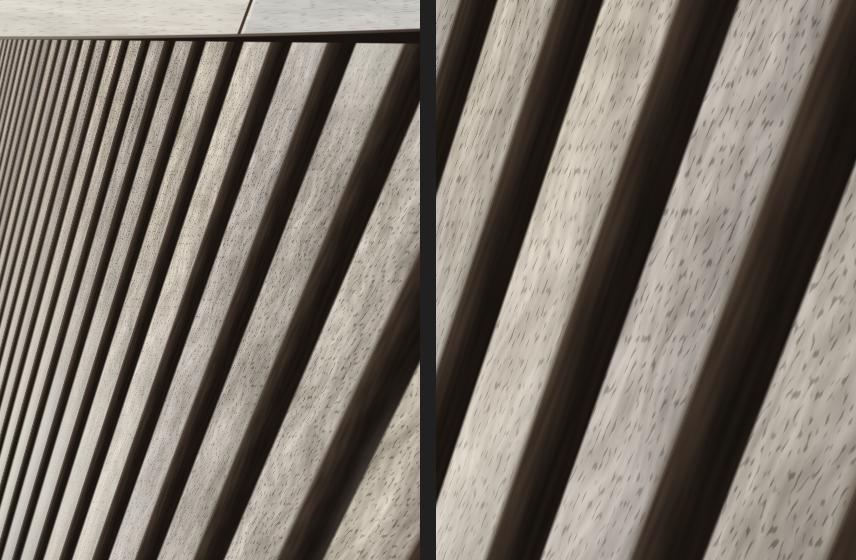
Left, the full canvas; right, a detail of the centre.
Reproduce this pattern procedurally as a Shadertoy shader.

```glsl
// Walnut slats in steep perspective below a flat wooden panel.
// A projective map turns the plane into slat numbers; each cell holds a lit
// face, a rounded rim and a shadowed side, with stretched noise as grain.

float hash(float n) { return fract(sin(n * 91.17 + 3.7) * 4375.85); }

vec2 gradient(vec2 cell) {
    float angle = 6.2832 * fract(sin(dot(cell, vec2(127.1, 311.7))) * 4375.85);
    return vec2(cos(angle), sin(angle));
}

float gradientNoise(vec2 p) {
    vec2 i = floor(p), f = p - i;
    vec2 s = f * f * f * (f * (f * 6.0 - 15.0) + 10.0);
    float a = dot(gradient(i), f);
    float b = dot(gradient(i + vec2(1, 0)), f - vec2(1, 0));
    float c = dot(gradient(i + vec2(0, 1)), f - vec2(0, 1));
    float d = dot(gradient(i + vec2(1, 1)), f - vec2(1, 1));
    return mix(mix(a, b, s.x), mix(c, d, s.x), s.y);
}

// x runs across the fibres, y along them
float woodGrain(vec2 p) {
    float warp = gradientNoise(p * vec2(1.5, 2.0));
    float bands = gradientNoise(vec2(p.x * 4.0 + warp, p.y * 1.6));
    float fibres = gradientNoise(vec2(p.x * 15.0 + warp * 3.0, p.y * 7.0));
    float pores = gradientNoise(vec2(p.x * 34.0 + p.y * 5.0, p.y * 24.0));
    return bands * 0.45 + fibres * 0.35 - 0.5 * smoothstep(0.12, 0.5, pores);
}

vec3 slats(vec2 p) {
    // Slat number grows to the right; spacing shrinks toward a line off the left
    float t = (p.y - 0.078) / 0.922;
    float horizon = mix(-0.189, -0.342, t);
    float u = 6.2 - mix(5.113, 3.858, t) / (p.x - horizon);
    float cell = floor(u + 0.2);
    float f = fract(u + 0.2) - 0.2;
    float far = smoothstep(0.25, 0.0, p.x);
    float soft = fwidth(u) * (0.8 + 0.3 * far) + 0.008;

    // Lit face: tint and grain differ from slat to slat
    float tone = hash(cell);
    float scale = 3.0 + 0.35 * (6.2 - cell);
    float grain = woodGrain(vec2(f * 1.5 + p.y * 0.25 + cell * 7.3,
                                 p.y * scale + cell * 3.1));
    vec3 face = mix(vec3(0.67, 0.64, 0.61), vec3(0.77, 0.73, 0.67), tone);
    face *= 0.94 + 0.12 * hash(cell + 40.0);
    face += grain * 0.36 * (1.0 - 0.75 * far);

    // Window glare at lower left and along the upper right ends
    float glare = exp(-dot((p - vec2(0.06, 0.82)) * vec2(3.6, 2.8),
                           (p - vec2(0.06, 0.82)) * vec2(3.6, 2.8)));
    float topGlare = smoothstep(0.35, 0.08, p.y) * smoothstep(0.3, 0.7, p.x);
    face = mix(face, vec3(0.91, 0.90, 0.87), 0.65 * glare + 0.5 * topGlare);
    face *= 1.0 - 0.10 * smoothstep(0.15, 0.6, f);

    // Side of the slat falls into the black gap
    float g = fract(u - 0.6) / 0.4;
    vec3 side = mix(vec3(0.24, 0.19, 0.155), vec3(0.10, 0.08, 0.062),
                    smoothstep(0.0, 0.65, g));
    side *= 1.0 + 0.35 * gradientNoise(vec2(g * 9.0, p.y * 18.0 + cell));
    side += vec3(0.12, 0.10, 0.08) * far * smoothstep(0.9, 0.2, p.y);
    side += 0.16 * smoothstep(0.6, 1.0, g) * smoothstep(0.45, 0.72, p.x)
                 * smoothstep(0.6, 0.9, p.y);

    // Rounded right rim
    float rim = smoothstep(0.545, 0.60, f);
    face = mix(face, vec3(0.44, 0.39, 0.34), rim * (1.0 - 0.5 * far));
    float edge = abs(f - 0.3) - 0.3;
    return mix(side, face, smoothstep(soft, -soft, edge));
}

vec3 panel(vec2 p, float px) {
    float seam = p.x - (0.449 - 0.37 * p.y);
    float right = smoothstep(-px, px, seam);
    float grain = woodGrain(vec2(p.y * 9.0 + right * 5.0, p.x * 2.5));
    vec3 wood = mix(vec3(0.86, 0.84, 0.80), vec3(0.79, 0.78, 0.76), right);
    wood += grain * 0.13 - 0.7 * max(p.y - 0.025, 0.0);
    float line = smoothstep(0.0026 + px, 0.0026 - px, abs(seam));
    wood = mix(wood, vec3(0.27, 0.20, 0.16), line);
    return wood + 0.08 * smoothstep(0.005, 0.0, abs(seam - 0.006));
}

void mainImage(out vec4 fragColor, in vec2 fragCoord) {
    // Height is one unit, y runs downward
    float px = 1.0 / iResolution.y;
    vec2 p = vec2(fragCoord.x, iResolution.y - fragCoord.y) * px;
    float across = p.x / 0.75;

    // Shadow slot between the panel and the slat ends
    float slatTop = mix(0.070, 0.078, across);
    vec3 slot = mix(vec3(0.36, 0.31, 0.27), vec3(0.10, 0.08, 0.065),
                    smoothstep(0.0, 0.4, across));
    vec3 color = mix(slot, slats(p), smoothstep(-px, px, p.y - slatTop));

    // Panel with its thin lower lip
    float panelEdge = 0.065 - 0.014 * across * across;
    vec3 lip = mix(vec3(0.52, 0.48, 0.43), vec3(0.25, 0.21, 0.18), across);
    color = mix(lip, color, smoothstep(-px, px, p.y - panelEdge - 0.005));
    color = mix(panel(p, px), color, smoothstep(-px, px, p.y - panelEdge));
    fragColor = vec4(clamp(color, 0.0, 1.0), 1.0);
}
```
